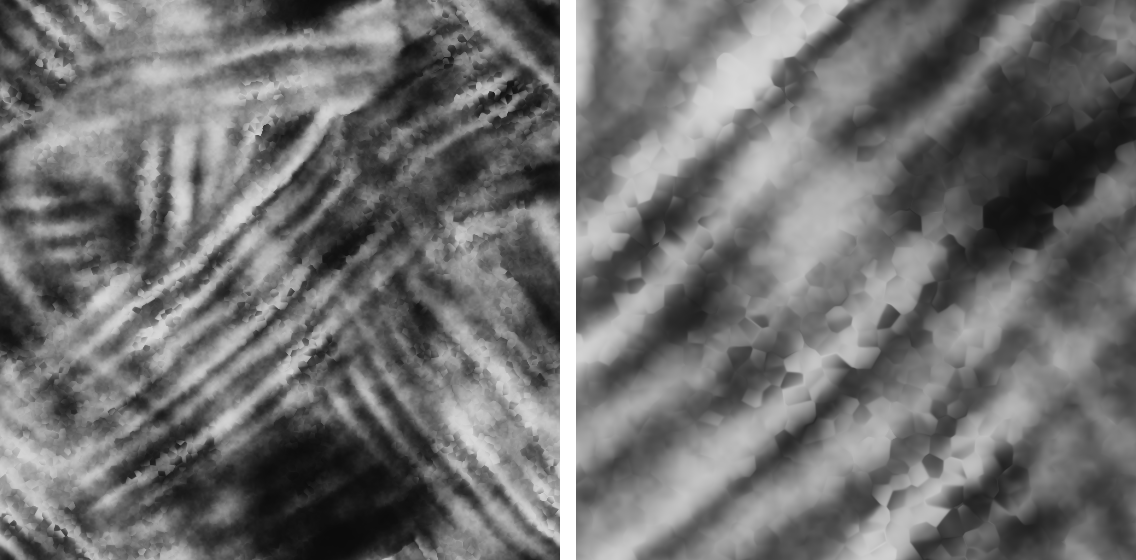
Left: the whole. Right: its middle third, enlarged.
Give the GLSL for this texture, as a Shadertoy shader.

```glsl
const float PATCHES = 4.0;         // brush patches per canvas side
const float CRUMBS = 96.0;         // crumbled edge cells per side
const float CRUMB_SHIFT = 0.017;
const float BEND_SHIFT = 0.022;    // slow wandering of the strokes
const vec2 PATCH_SIZE = vec2(1.5, 0.72);
const float STRIPE_FREQ = 29.0;
const float STREAK_GAIN = 0.30;
const float MOTTLE_GAIN = 0.85;
const float CONTRAST = 6.2;
const float DARKEST = 0.04;
const float LIGHTEST = 0.88;
const float TONE_CURVE = 1.4;

vec3 hash3(vec2 p) {
    vec3 q = fract(p.xyx * vec3(0.1031, 0.1030, 0.0973));
    q += dot(q, q.yxz + 33.33);
    return fract((q.xxy + q.yzz) * q.zyx);
}

// Value noise that wraps after a whole number of cells
float noise(vec2 p, float period) {
    vec2 i = floor(p), f = fract(p);
    f = f * f * (3.0 - 2.0 * f);
    vec2 a = mod(i, period), b = mod(i + 1.0, period);
    return mix(mix(hash3(a).x, hash3(vec2(b.x, a.y)).x, f.x),
               mix(hash3(vec2(a.x, b.y)).x, hash3(b).x, f.x), f.y);
}

float mottle(vec2 uv) {
    float sum = 0.0, gain = 0.5, period = 7.0;
    for (int i = 0; i < 6; i++) {
        sum += gain * (noise(uv * period + 0.37 * float(i), period) - 0.5);
        period *= 2.0;
        gain *= 0.62;
    }
    return sum;
}

// Soft cellular noise: each crumb pushes the paint its own way
vec2 crumble(vec2 uv) {
    vec2 p = uv * CRUMBS, cell = floor(p), push = vec2(0.0);
    float total = 0.0;
    for (int y = -1; y <= 1; y++)
    for (int x = -1; x <= 1; x++) {
        vec2 id = cell + vec2(x, y);
        vec2 wrapped = mod(id, CRUMBS);
        vec2 d = id + hash3(wrapped + 17.0).xy - p;
        float w = exp(-14.0 * dot(d, d));
        push += w * (hash3(wrapped + 151.0).xy - 0.5);
        total += w;
    }
    return push / max(total, 1e-5);
}

// Mostly rising strokes, some falling, a few upright
float strokeAngle(float pick, float spread) {
    float angle = mix(0.18, 0.80, spread);
    if (pick > 0.76) angle = mix(-0.85, -0.50, spread);
    if (pick > 0.94) angle = 1.5;
    return angle;
}

// Overlapping striped patches, mixed by priority so order is irrelevant
float brushwork(vec2 uv) {
    vec2 p = uv * PATCHES, cell = floor(p);
    float tone = 0.0, total = 0.02;
    for (int y = -2; y <= 2; y++)
    for (int x = -2; x <= 2; x++) {
        vec2 id = cell + vec2(x, y);
        vec2 seed = mod(id, PATCHES);
        vec3 place = hash3(seed + 5.0);
        vec3 look = hash3(seed + 41.0);
        vec3 shape = hash3(seed + 83.0);
        vec2 d = p - id - mix(vec2(0.2), vec2(0.8), place.xy);
        float angle = strokeAngle(shape.x, shape.y);
        float c = cos(angle), s = sin(angle);
        vec2 q = vec2(c * d.x + s * d.y, c * d.y - s * d.x);
        q.y += (shape.z - 0.5) * 0.32 * q.x * q.x;

        vec2 inside = PATCH_SIZE * mix(0.7, 1.1, look.z) - abs(q);
        float soft = mix(0.10, 0.40, place.z);
        float mask = smoothstep(0.0, soft, inside.y)
                   * smoothstep(0.0, 0.45, inside.x)
                   * smoothstep(2.1, 1.7, length(d));
        if (mask <= 0.0) continue;

        float streak = noise(vec2(1.6, 10.0) * q + 40.0 * look.xy + 64.0, 256.0) - 0.5;
        float phase = STRIPE_FREQ * mix(0.75, 1.25, place.x) * q.y;
        float stripe = sin(phase + 2.2 * streak + 6.3 * look.x)
                     + 0.35 * sin(0.43 * phase + 1.3 * q.x);
        float value = (look.x - 0.5) * 0.46
                    + mix(0.02, 0.27, look.y) * stripe * (0.75 + streak)
                    + STREAK_GAIN * streak;
        float w = mask * exp(7.0 * place.z);
        tone += w * value;
        total += w;
    }
    return tone / total;
}

void mainImage(out vec4 fragColor, in vec2 fragCoord) {
    vec2 uv = fragCoord / iResolution.xy;

    // Ragged and wandering paint edges
    float rough = mix(0.25, 1.0, smoothstep(0.3, 0.7, noise(uv * 11.0, 11.0)));
    vec2 ragged = CRUMB_SHIFT * rough * crumble(uv);
    vec2 bend = vec2(noise(uv * 6.0 + 0.5, 6.0), noise(uv * 8.0, 8.0)) - 0.5;

    // Strokes under mottled grain
    float tone = brushwork(uv + ragged + BEND_SHIFT * bend)
               + MOTTLE_GAIN * mottle(uv + 0.6 * ragged);

    // Grey tone curve
    float level = 1.0 / (1.0 + exp(-CONTRAST * tone));
    fragColor = vec4(vec3(mix(DARKEST, LIGHTEST, pow(level, TONE_CURVE))), 1.0);
}
```
